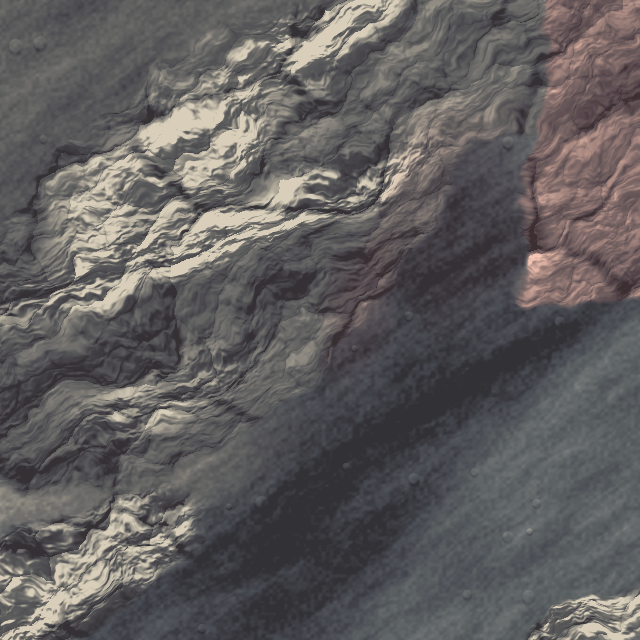
Reproduce this texture procedurally as a WebGL 2 fragment shader.

```glsl
#version 300 es
precision highp float;
// Sunlit broken rock ledges above a shaded, streaked slope of grit.
uniform vec2 u_resolution;
out vec4 fragColor;

const vec3 TONES[6] = vec3[6](
    vec3(0.20, 0.19, 0.21), vec3(0.29, 0.29, 0.32), vec3(0.36, 0.37, 0.38),
    vec3(0.45, 0.45, 0.45), vec3(0.60, 0.59, 0.56), vec3(0.83, 0.81, 0.75));
const vec3 PINK_TINT = vec3(1.14, 0.96, 0.97);
const vec3 WARM_TINT = vec3(1.02, 1.00, 0.97);
const vec3 COOL_TINT = vec3(0.98, 1.01, 1.01);
const vec2 LIGHT = vec2(-0.35, 0.94);
const float DIP = 35.0; // slope of the layers, degrees
const vec2 ROCK_SCALE = vec2(10, 17);
const vec2 BLOCK_SCALE = vec2(4.5, 7.5);
const vec2 CHIP_SCALE = vec2(15, 25);
const vec2 STREAK_SCALE = vec2(2, 10);
const vec2 GRIT_SCALE = vec2(22, 48);
const float WARP = 0.11;
const float RELIEF_GAIN = 50.0;
const float RELIEF_STEP = 0.003;
const float GRAIN_SCALE = 170.0;
const float PEBBLE_SCALE = 21.0;
const float PEBBLE_SHARE = 0.12;

float hash(vec2 p) {
    vec3 q = fract(p.xyx * 0.1031);
    q += dot(q, q.yzx + 33.33);
    return fract((q.x + q.y) * q.z);
}

vec2 hash2(vec2 p) { return vec2(hash(p), hash(p + 57.3)); }

float valueNoise(vec2 p) {
    vec2 i = floor(p), f = fract(p);
    f = f * f * (3.0 - 2.0 * f);
    return mix(mix(hash(i), hash(i + vec2(1, 0)), f.x),
               mix(hash(i + vec2(0, 1)), hash(i + 1.0), f.x), f.y);
}

float fbm(vec2 p) {
    float sum = 0.0, gain = 0.5;
    for (int i = 0; i < 5; i++, gain *= 0.5) {
        sum += gain * valueNoise(p);
        p = mat2(0.8, 0.6, -0.6, 0.8) * p * 2.03 + 19.7;
    }
    return sum;
}

vec2 rotate(vec2 v, float degrees) {
    float c = cos(radians(degrees)), s = sin(radians(degrees));
    return vec2(c * v.x + s * v.y, c * v.y - s * v.x);
}

// Soft tilted ellipse: 1 inside, 0 outside
float landform(vec2 p, vec2 center, vec2 radius, float degrees, float soft) {
    float d = length(rotate(p - center, degrees) / radius);
    return 1.0 - smoothstep(1.0 - soft, 1.0 + soft, d);
}

float rockHeight(vec2 p) { return fbm(rotate(p, DIP - 8.0) * ROCK_SCALE); }

// Cells: x = distance to crack, y = random shade, z = height within cell
vec3 blocks(vec2 p) {
    float first = 9.0, second = 9.0;
    vec2 owner, offset;
    for (int k = 0; k < 9; k++) {
        vec2 id = floor(p) + vec2(k % 3 - 1, k / 3 - 1);
        vec2 v = p - id - hash2(id);
        float d = length(v);
        second = min(second, max(first, d));
        if (d < first) { first = d; owner = id; offset = v; }
    }
    return vec3(second - first, hash(owner + 7.1) - 0.5, offset.y);
}

// Scattered stones, one per chosen cell
float pebbles(vec2 p) {
    vec2 id = floor(p), v = fract(p) - 0.3 - 0.4 * hash2(id);
    float r = mix(0.08, 0.25, hash(id + 3.7));
    float shade = 1.0 - smoothstep(0.6 * r, 1.2 * r, length(v + vec2(0, 0.5 * r)));
    float body = 1.0 - smoothstep(0.75 * r, 1.05 * r, length(v));
    float tone = mix(-0.9 * shade, 0.4 + 0.9 * dot(v, LIGHT) / r, body);
    return tone * step(hash(id + 11.9), PEBBLE_SHARE);
}

void main() {
    vec2 p = gl_FragCoord.xy / min(u_resolution.x, u_resolution.y);
    vec2 w = p + WARP * (vec2(fbm(p * 7.0), fbm(p * 7.0 + 31.0)) - 0.5);

    // Large landforms
    vec2 side = abs(rotate(w - vec2(1.02, 0.78), -4.0)) - vec2(0.2, 0.28);
    float pink = 1.0 - smoothstep(-0.006, 0.006, max(side.x, side.y));
    float ledge = max(landform(w, vec2(0.13, 0.11), vec2(0.24, 0.085), 30.0, 0.15),
                      landform(w, vec2(0.92, 0.03), vec2(0.12, 0.04), 32.0, 0.15));
    float rock = max(landform(w, vec2(0.33, 0.62), vec2(0.5, 0.27), 42.0, 0.03),
                     landform(w, vec2(0.73, 0.93), vec2(0.25, 0.15), 15.0, 0.04));
    rock = max(rock, max(pink, ledge));
    float debris = landform(w, vec2(0.2, 0.25), vec2(0.28, 0.08), 15.0, 0.4);
    float cavity = landform(w, vec2(0.71, 0.66), vec2(0.13, 0.17), -8.0, 0.3);
    float gully = landform(w, vec2(0.52, 0.3), vec2(0.36, 0.08), 42.0, 0.6);
    float rust = landform(w, vec2(0.58, 0.53), vec2(0.05, 0.13), -15.0, 0.6);

    // Sunlight and overhang shadow
    float sun = max(ledge, landform(w, vec2(0.3, 0.62), vec2(0.39, 0.055), 23.0, 0.3));
    sun = max(sun, 0.8 * landform(w, vec2(0.26, 0.73), vec2(0.25, 0.09), 42.0, 0.4));
    sun = max(sun, 0.8 * landform(w, vec2(0.25, 0.39), vec2(0.15, 0.055), 35.0, 0.5));
    sun = max(sun, 0.9 * landform(w, vec2(0.5, 0.95), vec2(0.17, 0.06), 30.0, 0.5));
    float overhang = landform(w, vec2(0.42, 0.55), vec2(0.24, 0.05), 22.0, 0.5);

    // Rock: rough relief, blocks, chips and cracks
    float h = rockHeight(w);
    float relief = clamp((h - rockHeight(w + RELIEF_STEP * LIGHT)) * RELIEF_GAIN, -1.6, 1.6);
    vec2 layered = rotate(w, DIP);
    vec3 block = blocks(layered * BLOCK_SCALE);
    vec3 chip = blocks((layered + 0.03 * h) * CHIP_SCALE);
    float broken = smoothstep(0.4, 0.6, valueNoise(p * 9.0));
    float cracks = broken * (1.6 - 1.6 * smoothstep(0.01, 0.11, block.x));
    cracks += 0.5 - 0.5 * smoothstep(0.0, 0.16, chip.x);
    float facet = 0.75 * relief + 1.1 * chip.z + 0.7 * chip.y;
    float lit = smoothstep(-0.9, 0.6, facet + block.z);
    float rockTone = 1.85 + 0.8 * facet + 1.1 * (block.y + block.z) - cracks;
    rockTone += 2.2 * (fbm(layered * vec2(3, 7) + 8.0) - 0.5) + 0.8 * pink;
    rockTone += sun * (0.4 + 2.2 * lit) - 0.8 * overhang * (1.0 - sun);

    // Slope: long streaks, gullies, grit and stones
    vec2 q = rotate(mix(p, w, 0.25), DIP);
    float grain = valueNoise(p * GRAIN_SCALE) - 0.5;
    float grit = fbm(q * GRIT_SCALE) - fbm((q + 0.004 * LIGHT) * GRIT_SCALE);
    float streaks = 2.6 * fbm(q * STREAK_SCALE) + 1.8 * fbm(q * STREAK_SCALE * 4.5) - 2.2;
    float slopeTone = 1.85 + streaks + 0.8 * grain + 1.8 * grit;
    slopeTone -= 0.9 * smoothstep(0.6, 0.8, valueNoise(q * vec2(1.3, 8) + 4.0));
    slopeTone += pebbles(p * PEBBLE_SCALE) + 0.9 * debris - 0.6 * gully - 1.1 * cavity;

    // Tone to colour, then local tints
    float tone = clamp(mix(slopeTone, rockTone + 0.4 * grain, rock), 0.0, 4.999);
    int index = int(tone);
    vec3 color = mix(TONES[index], TONES[index + 1], fract(tone));
    float warm = max(max(rock, debris), smoothstep(0.1, 0.5, p.y - p.x));
    color *= mix(COOL_TINT, WARM_TINT, warm);
    color *= mix(vec3(1), PINK_TINT, max(pink, max(0.6 * rust, 0.35 * cavity)));
    fragColor = vec4(color, 1.0);
}
```
